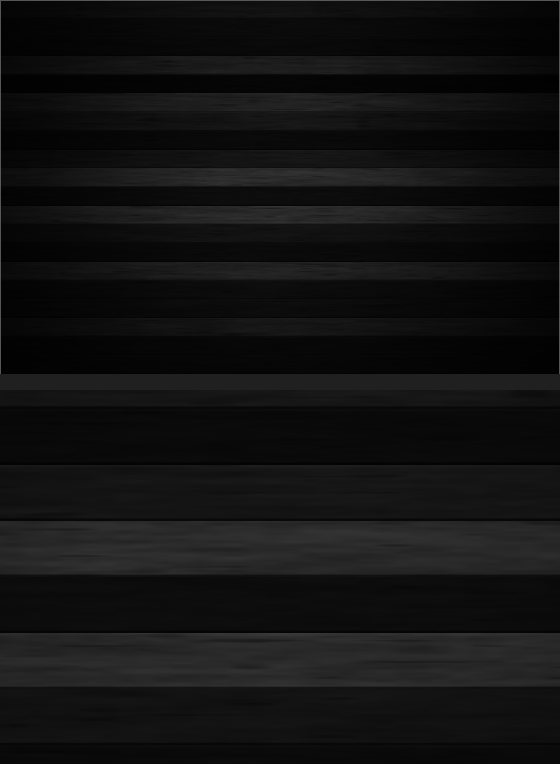
Top: the whole. Bottom: its middle third, enlarged.
This texture is drawn by a Shadertoy shader. Its source:

```glsl
#define PLANKS 20
#define SEAM_WIDTH 0.0022
#define SEAM_DARK 0.6
#define LIP_LIGHT 0.028
#define GRAIN_AMOUNT 0.55
#define GRAIN_SCALE vec2(9.0, 150.0)
#define GLOW_FALLOFF vec2(5.0, 2.5)
#define BORDER_WIDTH 0.0019
#define BORDER_COLOR vec3(0.42)

// Plank brightness, top to bottom
const float PLANK_TONE[PLANKS] = float[PLANKS](
    0.120, 0.065, 0.050, 0.150, 0.025, 0.150, 0.090, 0.040, 0.085, 0.170,
    0.050, 0.170, 0.075, 0.045, 0.150, 0.058, 0.060, 0.120, 0.045, 0.045);

float hash(vec2 p) {
    return fract(sin(dot(p, vec2(127.1, 311.7))) * 43758.5453);
}

float valueNoise(vec2 p) {
    vec2 cell = floor(p), f = fract(p);
    f = f * f * (3.0 - 2.0 * f);
    float low = mix(hash(cell), hash(cell + vec2(1, 0)), f.x);
    float high = mix(hash(cell + vec2(0, 1)), hash(cell + vec2(1, 1)), f.x);
    return mix(low, high, f.y);
}

// Long horizontal fibres with a slight waviness, centred on zero
float woodGrain(vec2 p, float seed) {
    p.y += 0.004 * valueNoise(p * vec2(6.0, 12.0) + seed);
    vec2 q = p * GRAIN_SCALE + seed * vec2(17.3, 5.1);
    float sum = 0.0, weight = 0.5;
    for (int i = 0; i < 3; i++) {
        sum += weight * (valueNoise(q) - 0.5);
        q = q * vec2(2.6, 1.7) + 13.7;
        weight *= 0.7;
    }
    return sum;
}

void mainImage(out vec4 fragColor, in vec2 fragCoord) {
    vec2 uv = fragCoord / iResolution.xy;
    vec2 p = fragCoord / iResolution.y;
    float pixel = 1.0 / iResolution.y;

    // Plank index from the top, and position inside the plank
    float row = (1.0 - uv.y) * float(PLANKS);
    int plank = clamp(int(row), 0, PLANKS - 1);
    float seed = float(plank);
    float fromTop = fract(row) / float(PLANKS);
    float fromBottom = 1.0 / float(PLANKS) - fromTop;

    // Grain and occasional dark cracks
    float tone = PLANK_TONE[plank];
    tone *= 1.0 + GRAIN_AMOUNT * woodGrain(p, seed);
    float crack = valueNoise(p * vec2(14.0, 210.0) + seed * 7.9);
    tone *= 1.0 - 0.25 * smoothstep(0.78, 0.95, crack);

    // Dark seam below each plank, faint lit lip above it on some planks
    float seam = 1.0 - smoothstep(SEAM_WIDTH - pixel, SEAM_WIDTH + pixel, fromBottom);
    float lip = 1.0 - smoothstep(SEAM_WIDTH - pixel, SEAM_WIDTH + pixel, fromTop);
    tone += LIP_LIGHT * lip * hash(vec2(seed, 3.0));
    tone *= 1.0 - SEAM_DARK * seam;

    // Soft glow from the middle
    vec2 offset = uv - 0.5;
    tone *= exp(-dot(offset * offset, GLOW_FALLOFF));
    vec3 color = vec3(tone);

    // Thin pale border on the top and the sides
    float edge = min(1.0 - p.y, min(p.x, iResolution.x * pixel - p.x));
    float border = 1.0 - smoothstep(-0.5 * pixel, 0.5 * pixel, edge - BORDER_WIDTH);
    color = mix(color, BORDER_COLOR, border);

    fragColor = vec4(color, 1.0);
}
```
